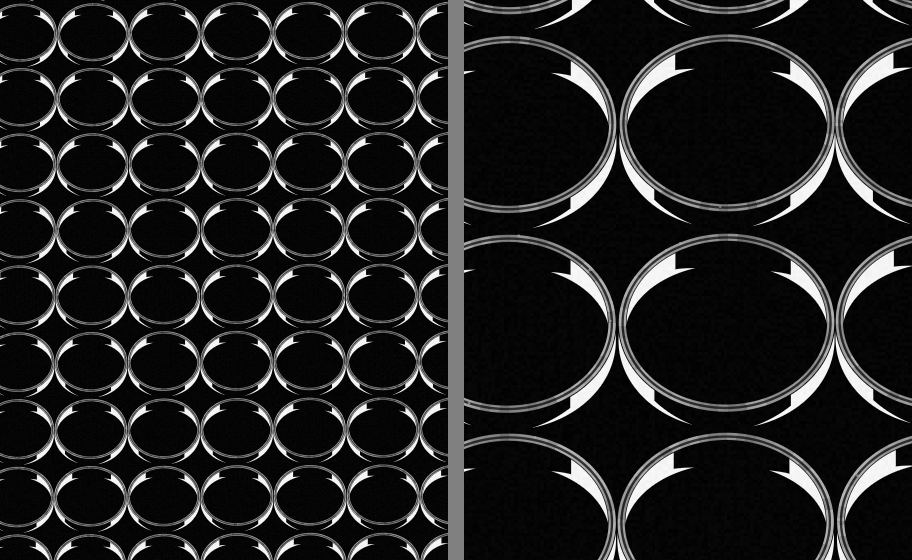
Left, the full canvas; right, a detail of the centre.
Give the GLSL for this pattern, as a WebGL 2 fragment shader.

```glsl
#version 300 es
precision highp float;

uniform vec2 u_resolution;
out vec4 outColor;

#define PITCH_TOP 0.1600
#define PITCH_BOTTOM 0.1638
#define CENTER_X 0.5285
#define FIRST_ROW 0.056
#define ROW_STEP 0.1159
#define ROW_GROWTH 0.000365
#define ROW_TILT 0.004
#define RIM_RADII vec2(0.493, 0.404)
#define RIM_WIDTH 0.026
#define JITTER 0.008
#define GRAIN 0.025
#define SPECKS 4

const vec3 BLACK = vec3(0.018);
const vec3 GLASS = vec3(0.17);
const vec3 EDGE_GRAY = vec3(0.69);
const vec3 GLINT = vec3(0.96);

float pixel; // size of one pixel in cell units

float hash(vec2 p) {
  return fract(sin(dot(p, vec2(127.1, 311.7))) * 43758.5453);
}

float fill(float d) {
  return clamp(0.5 - d / pixel, 0.0, 1.0);
}

float line(float d, float halfWidth) {
  return fill(d - halfWidth) - fill(d + halfWidth);
}

float ellipse(vec2 p, vec2 r) {
  float k = length(p / r);
  return k * (k - 1.0) / max(length(p / (r * r)), 1e-4);
}

// Crescent cut off where past > 0, with a thin tapering tail along one edge
float crescent(float outer, float inner, float edge, float past, float tailLength) {
  float taper = 0.022 * (1.0 - past / tailLength);
  float tail = fill(edge - taper) * fill(past - tailLength);
  return fill(outer) * fill(-inner) * max(fill(past), tail);
}

void main() {
  vec2 uv = gl_FragCoord.xy / u_resolution;
  float down = 1.0 - uv.y;

  // Grid whose spacing grows slightly towards the bottom
  float pitch = mix(PITCH_TOP, PITCH_BOTTOM, down);
  pixel = 1.0 / (u_resolution.x * pitch);
  float column = (uv.x - CENTER_X) / pitch;
  float drop = down + ROW_TILT * (uv.x - 0.5) - FIRST_ROW;
  float row = 2.0 * drop / (ROW_STEP + sqrt(ROW_STEP * ROW_STEP + 4.0 * ROW_GROWTH * drop));
  vec2 id = floor(vec2(column + 0.5, row + 0.468));

  // Dish coordinates: y points down, one unit is a column pitch
  vec2 p = (vec2(column, row) - id) * vec2(1.0, 0.91);
  p += JITTER * (vec2(hash(id), hash(id + 17.3)) - 0.5);

  float rim = ellipse(p, RIM_RADII);
  float rimInside = ellipse(p, RIM_RADII - RIM_WIDTH);
  float base = ellipse(p - vec2(0.0, 0.06), vec2(0.467, 0.325));
  float foot = ellipse(p - vec2(0.0, 0.08), vec2(0.496, 0.405));

  // Glass rim: two fine edges around a darker band, uneven along its length
  float angle = atan(p.y, p.x);
  float wear = 0.8 + 0.4 * hash(id + floor(angle * 9.0));
  float side = abs(cos(angle));
  vec3 color = mix(BLACK, GLASS, fill(rim) * fill(-rimInside) * wear);
  float edges = line(rim + 0.004, 0.006) * mix(0.65, 1.0, side)
              + line(rimInside, 0.005) * mix(0.7, 0.9, side);
  color = mix(color, EDGE_GRAY, clamp(edges * wear, 0.0, 1.0));

  // Window glints on the inner wall above and the outer wall below
  float lean = 0.06 * (uv.x - 0.5) + 0.01 * (hash(id + 5.1) - 0.5);
  float pastUpper = min(p.x + 0.235 - lean, 0.29 + lean - p.x);
  float pastLower = min(p.x + 0.33 - lean, 0.29 + lean - p.x);
  float upper = crescent(rimInside + 0.008, base, base, pastUpper, 0.09);
  float lower = crescent(foot, rim - 0.006, -foot, pastLower, 0.17);
  color = mix(color, GLINT, max(upper, lower));

  // Dust specks on the rim
  for (int i = 0; i < SPECKS; i++) {
    vec2 seed = id + float(i) * 7.7 + 2.3;
    float a = 6.2832 * hash(seed);
    vec2 spot = (RIM_RADII - RIM_WIDTH * hash(seed + 1.9)) * vec2(cos(a), sin(a));
    color = mix(color, EDGE_GRAY, 0.6 * fill(length(p - spot) - 0.006));
  }

  // Film grain
  vec2 grainCell = floor(uv * vec2(410.0, 512.0));
  color += GRAIN * (hash(grainCell) - 0.5);
  outColor = vec4(clamp(color, 0.0, 1.0), 1.0);
}
```
